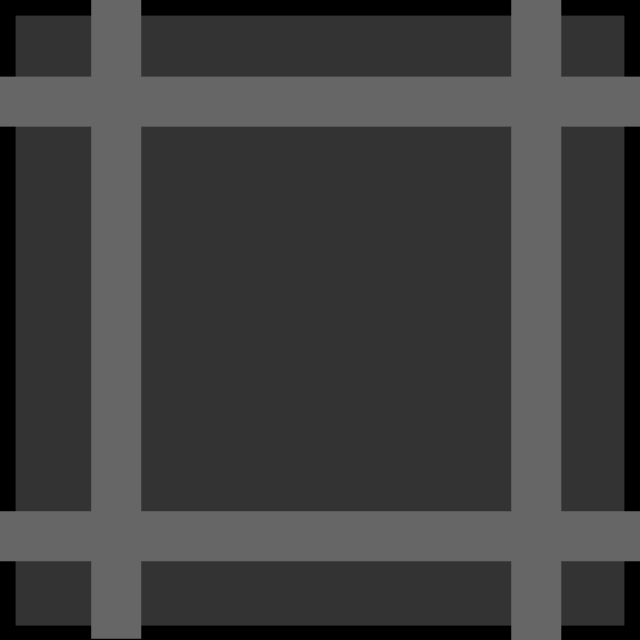
Reproduce this pattern procedurally as a Shadertoy shader.

```glsl
// Two pairs of grey bars crossing over a dark square panel on black.

// Coverage of an axis-aligned box, smoothed over one pixel.
float boxMask(vec2 p, vec2 lo, vec2 hi, vec2 pixel) {
    vec2 inner = min(p - lo, hi - p) / pixel;
    vec2 cover = clamp(inner + 0.5, 0.0, 1.0);
    return cover.x * cover.y;
}

void mainImage(out vec4 fragColor, in vec2 fragCoord) {
    vec2 uv = fragCoord / iResolution.xy;
    vec2 pixel = 1.0 / iResolution.xy;

    // Dark panel inside a black border
    vec3 color = vec3(0.2) * boxMask(uv, vec2(0.0244, 0.0225), vec2(0.9756), pixel);

    // Crossing bars; the left one stops just short of the lower edge
    float halfWidth = 0.0391;
    float bars = 0.0;
    for (int i = 0; i < 2; i++) {
        float side = float(i);
        vec2 center = mix(vec2(0.1816, 0.1621), vec2(0.8379, 0.8412), side);
        float foot = mix(0.00195, -1.0, side);
        float upright = boxMask(uv, vec2(center.x - halfWidth, foot),
                                vec2(center.x + halfWidth, 2.0), pixel);
        float level = boxMask(uv, vec2(-1.0, center.y - halfWidth),
                              vec2(2.0, center.y + halfWidth), pixel);
        bars = max(bars, max(upright, level));
    }
    color = mix(color, vec3(0.4), bars);

    fragColor = vec4(color, 1.0);
}
```
